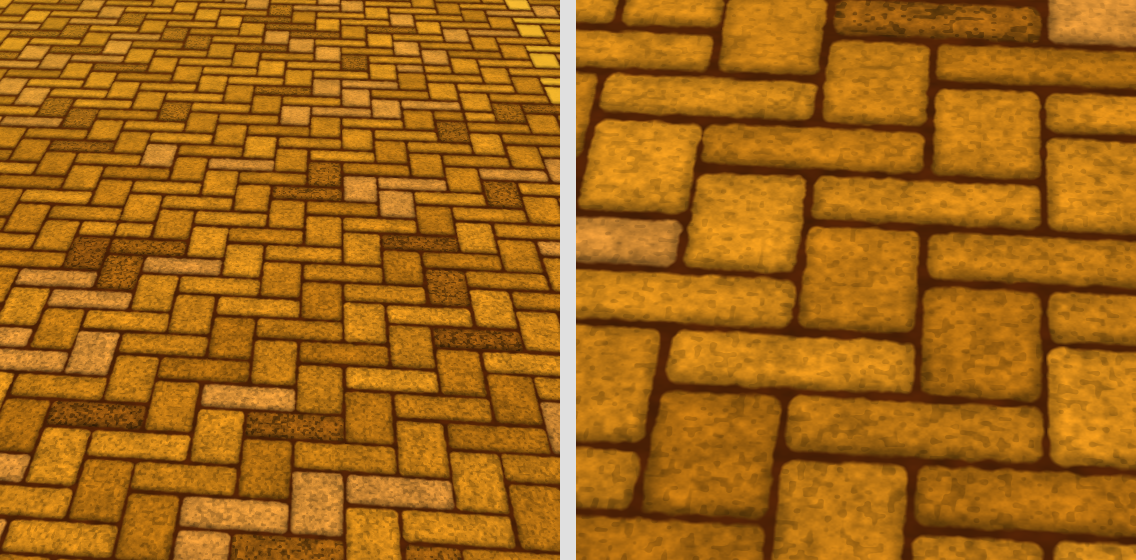
Left, the full canvas; right, a detail of the centre.
This texture is drawn by a Shadertoy shader. Its source:

```glsl
// Amber herringbone paving of 2:1 bricks, receding toward a horizon above the canvas.
// Canvas points are projected onto a ground grid; each grid cell finds its brick,
// then rounded-box distances, hashed tones and value noise give joints and wear.

const vec2  VANISH     = vec2(0.6016, 1.664); // vanishing point of the columns
const float CELL_WIDTH = 0.0628;  // cell width per unit below the horizon
const float ROW_DEPTH  = 41.47;   // row number times distance below the horizon
const float ROW_TILT   = 0.0407;  // slight turn of the rows
const vec2  GRID_SHIFT = vec2(-0.15, 0.5);
const float JOINT      = 0.033;   // half joint, in cell widths
const float ROUNDING   = 0.085;   // corner radius, in cell widths
const float SPLIT_RATE = 0.035;   // share of long bricks cut in half
const float WORN_RATE  = 0.15;    // share of dark pitted bricks
const float PALE_RATE  = 0.16;    // share of pale bricks
const float BORDER_COL = 7.0;     // column of the bright strip

const vec3 JOINT_COLOR = vec3(0.24, 0.085, 0.015);
const vec3 WORN        = vec3(0.50, 0.275, 0.045);
const vec3 OCHRE       = vec3(0.67, 0.41, 0.06);
const vec3 AMBER       = vec3(0.86, 0.56, 0.11);
const vec3 PALE        = vec3(0.84, 0.56, 0.23);
const vec3 GLOW        = vec3(1.00, 0.77, 0.19);

float hash(vec2 p) {
    vec3 q = fract(vec3(p.xyx) * 0.1031);
    q += dot(q, q.yzx + 33.33);
    return fract((q.x + q.y) * q.z);
}

float noise(vec2 p) {
    vec2 i = floor(p), f = fract(p);
    f = f * f * (3.0 - 2.0 * f);
    return mix(mix(hash(i), hash(i + vec2(1, 0)), f.x),
               mix(hash(i + vec2(0, 1)), hash(i + vec2(1, 1)), f.x), f.y);
}

float fbm(vec2 p) {
    float sum = 0.0, weight = 0.5;
    for (int k = 0; k < 3; k++) {
        sum += weight * noise(p);
        p = p * 2.03 + 17.0;
        weight *= 0.5;
    }
    return sum / 0.875;
}

float roundedBox(vec2 p, vec2 halfSize, float radius) {
    vec2 q = abs(p) - halfSize + radius;
    return length(max(q, 0.0)) + min(max(q.x, q.y), 0.0) - radius;
}

// Lower left cell and size of the brick that covers a cell
void herringbone(vec2 cell, out vec2 base, out vec2 size) {
    float phase = mod(cell.x + cell.y + 1.0, 4.0);
    bool lying = phase < 1.5;
    base = cell;
    if (phase > 0.5 && lying) base.x -= 1.0;
    if (phase > 2.5) base.y -= 1.0;
    size = lying ? vec2(2, 1) : vec2(1, 2);
    if (lying && hash(base + 71.0) < SPLIT_RATE) {
        base = cell;
        size = vec2(1);
    }
}

void mainImage(out vec4 fragColor, in vec2 fragCoord) {
    vec2 p = fragCoord / iResolution.xy;
    float pixel = 1.0 / min(iResolution.x, iResolution.y);

    // Ground coordinates, one unit per cell
    float below = VANISH.y - p.y;
    float side = p.x - VANISH.x;
    vec2 cellSize = vec2(CELL_WIDTH * below, below * below / ROW_DEPTH);
    vec2 ground = vec2(side / cellSize.x,
                       ROW_DEPTH * (1.0 + ROW_TILT * side) / below) + GRID_SHIFT;

    vec2 base, size;
    herringbone(floor(ground), base, size);
    vec2 local = ground - base - 0.5 * size;
    float tone = hash(base + 3.0);
    float kind = hash(base + 29.0);

    // Brick outline with chipped edges and small placement errors
    float near = smoothstep(0.65, 1.4, below);
    vec2 jitter = (vec2(hash(base + 11.0), hash(base + 47.0)) - 0.5) * 0.035;
    float chip = (fbm(ground * vec2(7, 5)) - 0.5) * 0.045;
    vec2 halfSize = 0.5 * size * cellSize - JOINT * cellSize.x;
    float d = roundedBox((local - jitter) * cellSize, halfSize, ROUNDING * cellSize.x);
    d += chip * cellSize.x;

    // Tone of each brick
    float worn = step(kind, WORN_RATE);
    float pale = step(1.0 - PALE_RATE, kind);
    vec3 brick = mix(OCHRE, AMBER, clamp(tone * 0.9 + 0.22 - 0.18 * near, 0.0, 1.0));
    brick = mix(brick, PALE, pale * 0.8);
    brick = mix(brick, WORN, worn * (0.45 + 0.4 * tone));

    // Stains, grain and pits
    vec2 grainPoint = ground * vec2(13, 9);
    float stain = fbm(ground * vec2(2.3, 1.7) + tone * 40.0);
    float grain = fbm(grainPoint) - 0.5;
    float pits = smoothstep(0.58, 0.78, noise(grainPoint * 1.35 + 9.0));
    brick *= 0.86 + 0.29 * stain + grain * (0.2 + 0.25 * near + 0.25 * worn);
    brick *= 1.0 - pits * (0.05 + 0.11 * near + 0.18 * worn);

    // Warm light from the far left, and the bright far strip
    float light = smoothstep(0.55, 1.05, p.y) * (0.5 + 0.5 * smoothstep(0.65, 0.0, p.x));
    brick = mix(brick, GLOW * (0.8 + 0.2 * tone), light * 0.38);
    float strip = step(abs(base.x - BORDER_COL), 0.5) * smoothstep(47.0, 51.0, ground.y);
    brick = mix(brick, GLOW, strip * 0.75);

    // Worn rims: shaded all round, darker at the front, lit at the back
    float rim = smoothstep(-0.13, 0.0, d / cellSize.x);
    float facing = local.y / size.y;
    brick *= 1.0 - rim * (0.24 - 0.28 * facing);

    vec3 joint = JOINT_COLOR * (0.75 + 0.6 * fbm(ground * 5.0));
    joint = mix(joint, OCHRE, 0.12 + 0.25 * light);
    float soft = 0.8 * pixel + 0.012 * cellSize.x;
    vec3 color = mix(brick, joint, smoothstep(-soft, soft, d));
    fragColor = vec4(clamp(color, 0.0, 1.0), 1.0);
}
```
